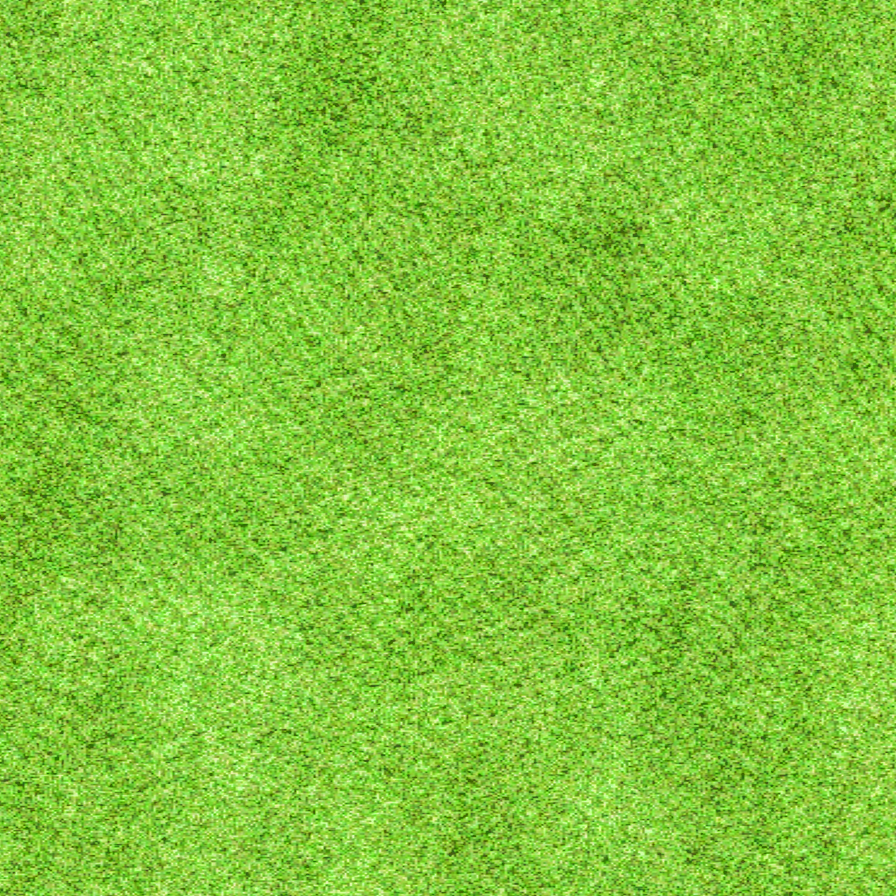
Write a three.js fragment shader that draws this texture.

```glsl
// Bright, short-cropped grass seen from above.
// Fine wide grains, small clumps and broad soft patches of value noise add up
// to a tone, which a green ramp colours; separate noise shifts the hue.
varying vec2 vUv;

// Cells across and up the canvas for each layer
const vec2 GRAIN_CELLS = vec2(370.0, 490.0);
const vec2 CLUMP_CELLS = vec2(110.0, 190.0);
const vec2 SHADE_CELLS = vec2(150.0, 320.0);
const vec2 TINT_CELLS = vec2(290.0, 370.0);
const vec2 PATCH_CELLS = vec2(7.0, 9.0);

// Strength of each layer in the tone
const float GRAIN_GAIN = 0.84;
const float CLUMP_GAIN = 0.26;
const float PATCH_GAIN = 0.32;
const float SHADE_GAIN = 0.26;
const float TONE_CENTRE = 0.53;

// Small bends that break up the rows of cells
const float SWAY = 0.0016;

// Ramp from shaded roots to sunlit tips
const vec3 ROOT = vec3(0.22, 0.40, 0.04);
const vec3 DARK_GREEN = vec3(0.40, 0.65, 0.12);
const vec3 MID_GREEN = vec3(0.52, 0.80, 0.22);
const vec3 LIGHT_GREEN = vec3(0.64, 0.89, 0.35);
const vec3 PALE_TIP = vec3(0.84, 0.99, 0.62);

// Hue shift from cool blades to dry ones, and grey-blue flecks
const vec3 DRY_SHIFT = vec3(0.15, -0.07, 0.02);
const vec3 BLUE_SHIFT = vec3(0.02, -0.06, 0.18);

float hash(vec2 p) {
  return fract(sin(dot(p, vec2(12.9898, 78.233))) * 43758.5453);
}

float valueNoise(vec2 p) {
  vec2 cell = floor(p);
  vec2 f = fract(p);
  f = f * f * (3.0 - 2.0 * f);
  float low = mix(hash(cell), hash(cell + vec2(1.0, 0.0)), f.x);
  float high = mix(hash(cell + vec2(0.0, 1.0)), hash(cell + vec2(1.0, 1.0)), f.x);
  return mix(low, high, f.y);
}

// Noise centred on zero; the seed separates the layers
float layer(vec2 uv, vec2 cells, float seed) {
  return valueNoise(uv * cells + seed) - 0.5;
}

// Broad patches in octaves, each twice as fine
float patches(vec2 uv) {
  float sum = 0.0;
  float gain = 0.45;
  vec2 cells = PATCH_CELLS;
  for (int i = 0; i < 4; i++) {
    sum += gain * layer(uv, cells, 17.3 + 9.1 * float(i));
    gain *= 0.8;
    cells *= 2.0;
  }
  return sum;
}

vec3 grassRamp(float tone) {
  float t = clamp(tone, 0.0, 1.0) * 4.0;
  vec3 colour = mix(ROOT, DARK_GREEN, clamp(t, 0.0, 1.0));
  colour = mix(colour, MID_GREEN, clamp(t - 1.0, 0.0, 1.0));
  colour = mix(colour, LIGHT_GREEN, clamp(t - 2.0, 0.0, 1.0));
  return mix(colour, PALE_TIP, clamp(t - 3.0, 0.0, 1.0));
}

void main() {
  vec2 bend = vec2(layer(vUv, vec2(60.0), 3.7), layer(vUv, vec2(75.0), 41.2));
  vec2 uv = vUv + SWAY * bend;

  // Tone: grains, clumps and patches, less the short flat shadows
  float tone = TONE_CENTRE;
  tone += GRAIN_GAIN * layer(uv, GRAIN_CELLS, 5.1);
  tone += CLUMP_GAIN * layer(uv, CLUMP_CELLS, 63.4);
  tone += PATCH_GAIN * patches(vUv);
  tone -= SHADE_GAIN * smoothstep(0.15, 0.45, layer(uv, SHADE_CELLS, 29.6));

  // Hue: fine blades varying together with small clumps
  float dry = layer(uv, TINT_CELLS, 87.5) + 0.5 * layer(uv, CLUMP_CELLS, 131.8);
  float blue = layer(uv, TINT_CELLS, 171.2);

  vec3 colour = grassRamp(tone) + DRY_SHIFT * dry + BLUE_SHIFT * blue;
  gl_FragColor = vec4(clamp(colour, 0.0, 1.0), 1.0);
}
```
